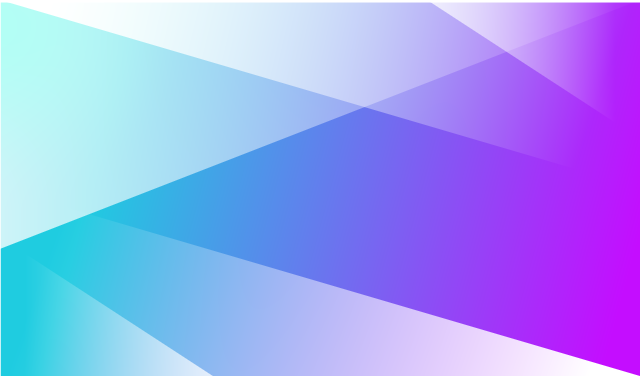
Give the GLSL for this background, as a Shadertoy shader.

```glsl
// Abstract wallpaper: a cyan to magenta gradient crossed by translucent white facets.
// Each facet is a half plane whose opacity fades along its length; the lower pair
// is repeated at the upper right by a half turn about the centre.

const float WIDTH = 1.7067; // canvas width in units of its height

// Soft coverage of the area where d is positive (d in canvas heights).
float cover(float d) {
    return clamp(d * iResolution.y + 0.5, 0.0, 1.0);
}

// Signed distance above the line y = height + slope * x.
float aboveLine(vec2 p, float height, float slope) {
    return (p.y - height - slope * p.x) / sqrt(1.0 + slope * slope);
}

// Opacity of the long facet, strongest at its right end.
float longFacet(vec2 p) {
    float fade = clamp(0.643 * p.x - 0.225 * p.y - 0.011, 0.0, 1.0);
    return fade * cover(-aboveLine(p, 0.5, -0.293));
}

// Opacity of the small corner facet.
float cornerFacet(vec2 p) {
    float fade = clamp(1.55 * p.x - 0.103, 0.0, 1.0);
    return fade * cover(-aboveLine(p, 0.369, -0.65));
}

void mainImage(out vec4 fragColor, in vec2 fragCoord) {
    vec2 p = fragCoord / iResolution.xy * vec2(WIDTH, 1.0);
    vec2 turned = vec2(WIDTH, 1.0) - p;
    vec3 white = vec3(1.0);
    vec3 cyan = vec3(0.12, 0.80, 0.88);
    vec3 magenta = vec3(0.77, 0.05, 1.0);
    vec3 mint = vec3(0.69, 1.0, 0.96);

    // Base gradient, tilted down to the right
    float t = clamp(0.666 * p.x - 0.18 * p.y - 0.07, 0.0, 1.0);
    vec3 color = mix(cyan, magenta, t);

    // Rising facet, with a mint glow in the upper left
    float rising = cover(aboveLine(p, 0.338, 0.388));
    color = mix(color, white, rising * clamp(0.78 - 0.45 * p.x, 0.0, 1.0));
    float glow = 1.0 - smoothstep(0.0, 0.5, length(p - vec2(0.0, 0.93)));
    color = mix(color, mint, 0.9 * rising * glow);

    // Falling facets, each with its half-turn twin
    color = mix(color, white, longFacet(p));
    color = mix(color, white, longFacet(turned));
    color = mix(color, white, cornerFacet(p));
    color = mix(color, white, cornerFacet(turned));

    // Thin white margin at the top and left
    float inside = cover(0.9933 - p.y) * cover(p.x - 0.002);
    fragColor = vec4(mix(white, color, inside), 1.0);
}
```
